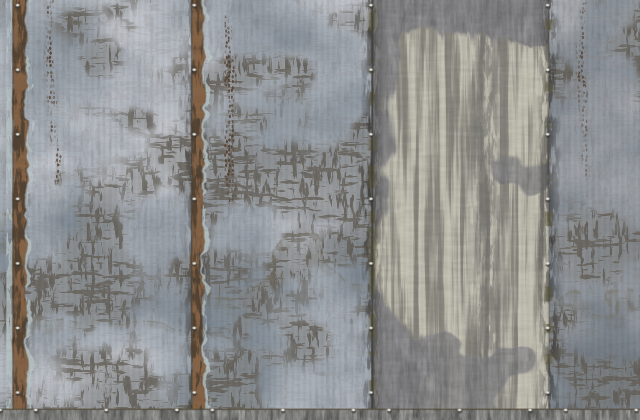
This texture is drawn by a Shadertoy shader. Its source:

```glsl
// Weathered sheet-metal wall: equal ribbed panels with riveted seams, two of them rusted.
// Blended cellular noise, stretched along either axis, gives stains, scratches and streaks;
// the panel and seam indices choose between blue paint, bare plaster, rust and dark joints.

const float PANEL = 0.4206;       // panel width, in canvas heights
const float FIRST_SEAM = 0.045;
const float SILL = 0.026;         // height of the bottom joint
const float RIVET_GAP = 0.1537;

vec2 hash2(vec2 c) {
    vec3 q = fract(c.xyx * vec3(0.1031, 0.1030, 0.0973));
    q += dot(q, q.yzx + 33.33);
    return fract((q.xx + q.yz) * q.zy);
}

// x: distance to the nearest cell point, y: smooth blend of cell values
vec2 cellular(vec2 p) {
    vec2 cell = floor(p), f = fract(p);
    float nearest = 2.0, total = 0.0, weights = 0.0;
    for (int j = -1; j <= 1; j++)
    for (int i = -1; i <= 1; i++) {
        vec2 o = vec2(i, j), h = hash2(cell + o + 200.0);
        vec2 d = o + 0.2 + 0.6 * h - f;
        float w = pow(max(0.0, 1.0 - dot(d, d) / 1.44), 4.0);
        nearest = min(nearest, length(d));
        total += w * fract(h.x * 13.7 + h.y * 5.3);
        weights += w;
    }
    return vec2(nearest, total / max(weights, 1e-6));
}

float mottle(vec2 p) {
    float sum = 0.0, amp = 0.57;
    for (int i = 0; i < 3; i++) {
        sum += amp * cellular(p).y;
        p = p * 2.13 + 17.3;
        amp *= 0.5;
    }
    return sum;
}

float band(float x, float lo, float hi, float soft) {
    return smoothstep(lo - soft, lo + soft, x) * (1.0 - smoothstep(hi - soft, hi + soft, x));
}

float bump(float x, float width) { return exp(-x * x / (width * width)); }

// Pale rivet head over a small dark shadow
vec3 rivet(vec3 col, vec2 d, float aa) {
    float shade = 1.0 - smoothstep(0.003, 0.008, length(d + vec2(-0.001, 0.003)));
    float head = 1.0 - smoothstep(0.0032 - aa, 0.0032 + aa, length(d * vec2(0.8, 1.1)));
    col = mix(col, vec3(0.22, 0.21, 0.19), 0.65 * shade);
    return mix(col, vec3(0.88, 0.89, 0.87), head);
}

// Blue-grey paint with cross-hatched wear, rust flakes and tide lines
vec3 paint(vec2 p, float u, float id, float broad, float across, float along) {
    float worn = smoothstep(0.44, 0.64, mottle(p * vec2(6.0, 8.0) + 31.0));
    float tone = 0.36 + 0.45 * p.y + 1.7 * (broad - 0.5);
    vec3 col = mix(vec3(0.50, 0.54, 0.58), vec3(0.74, 0.755, 0.78), clamp(tone, 0.0, 1.0));
    col *= id > 2.5 ? 0.87 : 1.0;
    col = mix(col, vec3(0.50, 0.50, 0.49), 0.5 * worn);
    float scratch = smoothstep(0.54, 0.68, max(across, along));
    col = mix(col, vec3(0.37, 0.35, 0.32), scratch * (0.12 + 0.65 * worn));

    float string = bump(u - 0.085 - 0.05 * (broad - 0.5), 0.016) * smoothstep(0.4, 0.65, p.y);
    float flake = 1.0 - smoothstep(0.25, 0.42, cellular(p * vec2(120.0, 85.0)).x);
    float cluster = smoothstep(0.40, 0.62, 0.35 * string + worn * 0.16 + 0.35 * along);
    col = mix(col, vec3(0.33, 0.25, 0.19), 0.85 * flake * cluster);

    float level = 0.2 + 0.42 * fract(id * 0.37 + 0.1) + 0.3 * (broad - 0.5);
    float tide = bump(p.y - level, 0.0035) + 0.4 * band(p.y, level - 0.03, level, 0.008);
    return mix(col, vec3(0.45, 0.43, 0.37), 0.4 * tide * smoothstep(0.4, 0.6, along + 0.1));
}

// Beige plaster with vertical streaks and violet-grey damp on the top and left
vec3 plaster(vec2 p, float u, float broad, float along) {
    float streak = mottle(p * vec2(85.0, 3.5) + 9.0);
    vec3 col = mix(vec3(0.52, 0.51, 0.48), vec3(0.74, 0.73, 0.68), smoothstep(0.3, 0.62, streak));
    col = mix(col, vec3(0.42, 0.42, 0.41), 0.55 * bump(u - 0.275, 0.035) * smoothstep(0.35, 0.6, along + 0.08));
    float ragged = 0.28 * (broad - 0.5) + 0.05 * (streak - 0.5);
    float damp = max(smoothstep(0.88, 0.90, p.y + ragged), 1.0 - smoothstep(0.075, 0.10, u - ragged));
    damp = max(damp, 0.8 * smoothstep(0.57, 0.61, broad));
    vec3 wet = vec3(0.47, 0.47, 0.485) * (0.8 + 0.4 * along);
    return mix(col, wet, 0.85 * damp);
}

// Joint between panels: a broad rust strip with peeling edges, or a thin dark gap
vec3 seam(vec3 col, vec2 p, float dx, float id, float aa, float along) {
    float edge = mottle(vec2(id * 5.0 + 3.0, p.y * 28.0)) - 0.5;
    float rusty = step(id, 1.5);
    col *= 1.0 - 0.35 * bump(dx, 0.022) * smoothstep(0.35, 0.6, along);
    if (rusty > 0.5) {
        float lo = id < 0.5 ? -0.014 : -0.009, hi = 0.018 + 0.022 * edge;
        float peel = band(dx, hi, hi + 0.010 + 0.02 * edge, aa);
        peel = max(peel, (1.0 - id) * band(dx, -0.030, lo, 0.002));
        col = mix(col, vec3(0.73, 0.78, 0.78), 0.75 * peel * smoothstep(0.36, 0.5, along));
        vec3 rust = mix(vec3(0.32, 0.26, 0.20), vec3(0.51, 0.38, 0.27), smoothstep(0.3, 0.6, along + 0.5 * edge));
        col = mix(col, rust, band(dx, lo + 0.008 * edge, hi, aa + 0.001));
        return mix(col, vec3(0.25, 0.22, 0.18), 0.6 * bump(dx - lo, 0.002));
    }
    float strength = id < 2.5 ? 0.85 : 0.35;
    float moss = bump(dx, 0.009) * smoothstep(0.04, 0.14, edge);
    col = mix(col, vec3(0.37, 0.35, 0.25), 0.75 * moss);
    return mix(col, vec3(0.25, 0.24, 0.21), strength * band(dx, -0.0025, 0.0025, aa));
}

void mainImage(out vec4 fragColor, in vec2 fragCoord) {
    vec2 p = fragCoord / iResolution.y;
    float aa = 1.0 / iResolution.y;
    float s = (p.x - FIRST_SEAM) / PANEL;
    float id = floor(s), seamId = floor(s + 0.5);
    float u = (s - id) * PANEL, dx = (s - seamId) * PANEL;

    // Shared noise: broad stains and fine grain in both directions
    float broad = mottle(p * vec2(4.5, 5.5) + 3.0);
    float across = mottle(p * vec2(26.0, 130.0));
    float along = mottle(p * vec2(120.0, 28.0) + 50.0);

    vec3 col = id == 2.0 ? plaster(p, u, broad, along) : paint(p, u, id, broad, across, along);
    col *= 1.0 + 0.022 * cos(6.2832 * 30.0 * u / PANEL);
    col = seam(col, p, dx, seamId, aa, along);

    // Bottom strip and its joint
    vec3 strip = vec3(0.47, 0.47, 0.46) * (0.6 + 0.8 * along);
    col = mix(strip, col, smoothstep(SILL - aa, SILL + aa, p.y));
    col = mix(col, vec3(0.31, 0.27, 0.20), 0.8 * band(p.y, SILL - 0.002, SILL + 0.001, aa));

    // Rivets up the seams and along the bottom joint
    float dy = mod(p.y - 0.0655 + 0.5 * RIVET_GAP, RIVET_GAP) - 0.5 * RIVET_GAP;
    col = rivet(col, vec2(dx + 0.003, dy), aa);
    for (int i = 0; i < 3; i++)
        col = rivet(col, vec2(u - 0.04 - 0.168 * float(i), p.y - SILL + 0.002), aa);

    col *= 0.95 + 0.1 * across;
    fragColor = vec4(clamp(col, 0.0, 1.0), 1.0);
}
```
